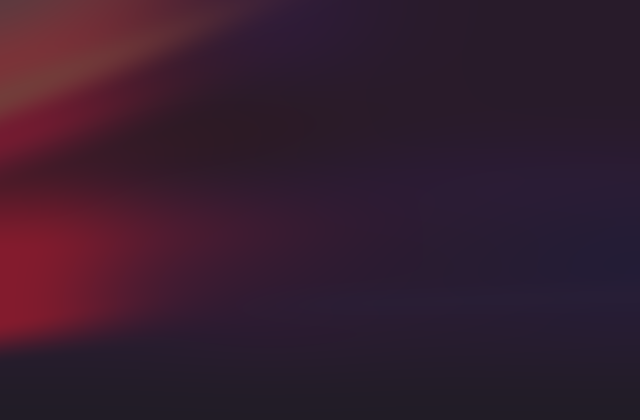
Reproduce this background procedurally as a Shadertoy shader.

```glsl
// Soft streaks of crimson and dusty orange light fanning in from the left
// over a dark violet ground. Each streak is a sheared band with blurred edges
// and a Gaussian fade to the right, blended over smooth ground gradients.

// Soft band between two heights, each edge with its own blur.
float band(float y, float low, float lowBlur, float high, float highBlur) {
    return smoothstep(low - lowBlur, low + lowBlur, y)
         * (1.0 - smoothstep(high - highBlur, high + highBlur, y));
}

// Gaussian falloff for a distance and a reach.
float fade(float d, float reach) {
    return exp(-d * d / (reach * reach));
}

// Elliptical glow.
float glow(vec2 p, vec2 center, vec2 size) {
    vec2 q = (p - center) / size;
    return exp(-dot(q, q));
}

vec3 ground(vec2 p) {
    vec3 color = mix(vec3(0.130, 0.110, 0.150), vec3(0.160, 0.108, 0.190), smoothstep(0.0, 0.28, p.y));
    color = mix(color, vec3(0.158, 0.106, 0.165), smoothstep(0.50, 0.78, p.y));

    // Violet and blue haze
    color = mix(color, vec3(0.180, 0.108, 0.225), 0.9 * glow(p, vec2(0.43, 1.0), vec2(0.17, 0.20)));
    color = mix(color, vec3(0.172, 0.108, 0.212), 0.8 * glow(p, vec2(0.85, 0.55), vec2(0.40, 0.10)));
    color = mix(color, vec3(0.185, 0.105, 0.195), 0.7 * glow(p, vec2(0.42, 0.34), vec2(0.18, 0.16)));
    color = mix(color, vec3(0.135, 0.110, 0.212), 0.9 * glow(p, vec2(1.0, 0.36), vec2(0.22, 0.16)));

    // Brown shadow between the two fans of light
    color = mix(color, vec3(0.168, 0.102, 0.140), 0.9 * glow(p - vec2(0.0, 0.12 * p.x), vec2(0.32, 0.64), vec2(0.26, 0.11)));

    // Thin bluish streak
    float streak = fade(p.y - 0.255 - 0.04 * p.x, 0.035) * smoothstep(0.3, 0.6, p.x);
    return mix(color, vec3(0.160, 0.122, 0.215), 0.6 * streak);
}

void mainImage(out vec4 fragColor, in vec2 fragCoord) {
    vec2 p = fragCoord / iResolution.xy;
    vec3 color = ground(p);

    // Dim red spill joining the fans at the left edge
    float spill = band(p.y - 0.25 * p.x, 0.38, 0.12, 0.66, 0.10) * fade(p.x, 0.23);
    color = mix(color, vec3(0.275, 0.100, 0.150), 0.9 * spill);

    // Lower red tongue, reaching further along its upper side
    float reach = mix(0.25, 0.36, smoothstep(0.28, 0.50, p.y));
    float tongue = band(p.y, 0.183 + 0.21 * p.x, 0.052 + 0.06 * p.x, 0.505 + 0.03 * p.x, 0.11);
    vec3 red = mix(vec3(0.515, 0.105, 0.175), vec3(0.440, 0.105, 0.190), smoothstep(0.05, 0.30, p.x));
    color = mix(color, red, tongue * fade(p.x, reach));

    // Upper crimson fan
    float slant = p.y - 0.52 * p.x;
    float crimson = smoothstep(0.545, 0.665, slant) * fade(p.x, 0.24);
    color = mix(color, vec3(0.450, 0.105, 0.190), crimson);

    // Dusty orange light above it, with an olive lower rim
    float ray = p.y - 0.57 * p.x;
    float dusty = smoothstep(0.68, 0.78, ray) * fade(p.x, 0.27);
    color = mix(color, vec3(0.480, 0.200, 0.220), dusty);
    float rim = fade(ray - 0.765, 0.045) * fade(p.x, 0.30);
    color = mix(color, vec3(0.430, 0.260, 0.230), 0.65 * rim);

    // Grey veil in the upper left corner
    float veil = smoothstep(0.84, 1.02, p.y - 0.35 * p.x) * fade(p.x, 0.20);
    color = mix(color, vec3(0.340, 0.230, 0.250), 0.85 * veil);

    fragColor = vec4(color, 1.0);
}
```
